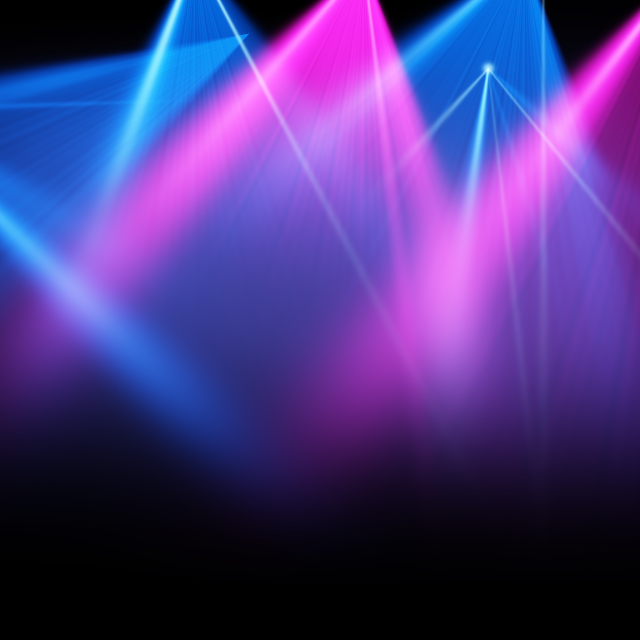
Reproduce this background procedurally as a WebGL 1 fragment shader.

```glsl
precision highp float;
// Stage spotlights: blue and magenta fans of light fall from the top edge
// into indigo haze. Each lamp is drawn in polar form as soft fans and
// beams; the light is summed, then exposed so that it saturates smoothly.

uniform vec2 u_resolution;

#define BLUE vec3(0.02, 0.50, 1.90)
#define PINK vec3(1.90, 0.10, 1.60)
#define ICE vec3(0.90, 1.50, 1.90)
#define ROSE vec3(1.50, 0.75, 1.50)
#define INDIGO vec3(0.25, 0.24, 0.75)
#define LILAC vec3(0.45, 0.30, 0.80)
#define STREAK_AMOUNT 0.22
#define STREAK_FREQ 34.0
#define EDGE_BLUR 0.0013
#define FLOOR_FADE vec2(0.04, 0.50)

float hashSlope(float n) {
  return fract(sin(n * 127.1) * 4375.85) * 2.0 - 1.0;
}

// One-dimensional gradient noise
float gradientNoise(float x) {
  float cell = floor(x);
  float f = x - cell;
  float blend = f * f * f * (f * (f * 6.0 - 15.0) + 10.0);
  return 2.0 * mix(hashSlope(cell) * f, hashSlope(cell + 1.0) * (f - 1.0), blend);
}

// Polar position around a lamp: x = angle from straight down, y = distance
vec2 lampSpace(vec2 p, vec2 lamp) {
  vec2 q = p - lamp;
  return vec2(atan(q.x, -q.y), length(q));
}

float reach(float dist, float len) {
  return exp(-dist * dist / (len * len));
}

// Soft ray at one angle
float beam(vec2 polar, float angle, float width, float len) {
  float blurred = width + EDGE_BLUR / max(polar.y, 0.001);
  float d = (polar.x - angle) / blurred;
  return exp(-d * d) * reach(polar.y, len);
}

// Filled wedge between two angles, with faint radial streaks
float fan(vec2 polar, float left, float right, float soft, float len) {
  float inside = smoothstep(left - soft, left + soft, polar.x)
               * (1.0 - smoothstep(right - soft, right + soft, polar.x));
  float streaks = 1.0 + STREAK_AMOUNT * gradientNoise(polar.x * STREAK_FREQ);
  return inside * streaks * reach(polar.y, len);
}

float blob(vec2 p, vec2 center, vec2 radius) {
  vec2 d = (p - center) / radius;
  return exp(-dot(d, d));
}

void main() {
  vec2 p = gl_FragCoord.xy / u_resolution;

  // Haze and the lilac column where beams overlap
  vec3 light = INDIGO * blob(p, vec2(0.42, 0.58), vec2(0.48, 0.33))
             * (1.0 - smoothstep(0.75, 1.0, p.y));
  light += INDIGO * 0.45 * blob(p, vec2(0.88, 0.46), vec2(0.20, 0.30));
  light += LILAC * 0.8 * blob(p, vec2(0.703, 0.51), vec2(0.05, 0.18));

  // Blue wash and horizontal rays at the left
  vec2 lamp = lampSpace(p, vec2(0.39, 0.948));
  float rayStart = smoothstep(0.05, 0.35, lamp.y);
  light += BLUE * 0.85 * fan(lamp, -1.36, -0.75, 0.08, 0.52);
  light += BLUE * 0.9 * rayStart * beam(lamp, -1.345, 0.05, 0.60);
  lamp = lampSpace(p, vec2(0.39, 0.846));
  light += BLUE * 0.45 * smoothstep(0.05, 0.35, lamp.y) * beam(lamp, -1.54, 0.009, 0.60);

  // Blue beam entering through the left edge
  lamp = lampSpace(p, vec2(-0.169, 0.824));
  light += BLUE * 1.7 * beam(lamp, 0.795, 0.085, 0.55);
  light += BLUE * 0.7 * beam(lamp, 1.0, 0.11, 0.36);
  light += ICE * 0.35 * beam(lamp, 0.797, 0.035, 0.32);

  // Blue lamp, upper left
  lamp = lampSpace(p, vec2(0.305, 1.069));
  light += BLUE * 1.1 * fan(lamp, -0.37, 0.52, 0.10, 0.30);
  light += BLUE * 1.5 * beam(lamp, -0.35, 0.10, 0.42);
  light += ICE * 1.3 * beam(lamp, -0.35, 0.035, 0.25);
  light += BLUE * 0.55 * beam(lamp, 0.60, 0.09, 0.48);
  light += ICE * 0.9 * beam(lamp, 0.485, 0.012, 0.20);
  light += ICE * 0.22 * beam(lamp, 0.485, 0.011, 0.50);

  // Magenta lamp, top centre
  lamp = lampSpace(p, vec2(0.569, 1.055));
  light += PINK * 2.0 * fan(lamp, -0.74, 0.32, 0.08, 0.26);
  light += PINK * 2.2 * beam(lamp, -0.715, 0.105, 0.50);
  light += ROSE * 0.7 * beam(lamp, -0.725, 0.035, 0.30);
  light += PINK * 0.8 * beam(lamp, 0.27, 0.08, 0.44);
  light += ROSE * 0.8 * beam(lamp, 0.119, 0.014, 0.20);
  light += PINK * 0.35 * beam(lamp, 0.119, 0.022, 0.52);

  // Blue lamp, upper right
  lamp = lampSpace(p, vec2(0.82, 1.065));
  light += BLUE * 1.15 * fan(lamp, -0.87, 0.33, 0.07, 0.36);
  light += BLUE * 1.3 * beam(lamp, -0.87, 0.10, 0.42);
  light += ICE * 0.4 * beam(lamp, -0.865, 0.04, 0.25);
  light += BLUE * 0.35 * beam(lamp, 0.22, 0.08, 0.60);
  lamp = lampSpace(p, vec2(0.849, 1.065));
  light += ICE * 0.28 * beam(lamp, 0.0, 0.011, 0.48);

  // Magenta lamp beyond the right edge
  lamp = lampSpace(p, vec2(1.068, 1.048));
  light += PINK * 0.38 * fan(lamp, -0.64, 0.3, 0.12, 0.60);
  light += PINK * 2.0 * beam(lamp, -0.655, 0.105, 0.60);
  light += ROSE * 1.2 * beam(lamp, -0.655, 0.035, 0.24);

  // Small blue lamp hanging below the top
  vec2 smallLamp = vec2(0.763, 0.893);
  lamp = lampSpace(p, smallLamp);
  light += ICE * 1.2 * blob(p, smallLamp, vec2(0.007));
  light += ICE * 0.5 * beam(lamp, -0.74, 0.035, 0.14);
  light += BLUE * 1.4 * beam(lamp, -0.137, 0.06, 0.23);
  light += ICE * 0.9 * beam(lamp, -0.137, 0.03, 0.15);
  light += ICE * 0.15 * beam(lamp, 0.112, 0.012, 0.42);
  light += BLUE * 0.25 * beam(lamp, 0.29, 0.03, 0.25);
  light += ICE * 0.32 * beam(lamp, 0.685, 0.013, 0.30);
  light += BLUE * 0.4 * beam(lamp, 0.82, 0.08, 0.30);

  // Fade to the dark floor, then expose
  light *= smoothstep(FLOOR_FADE.x, FLOOR_FADE.y, p.y);
  gl_FragColor = vec4(1.0 - exp(-light), 1.0);
}
```
